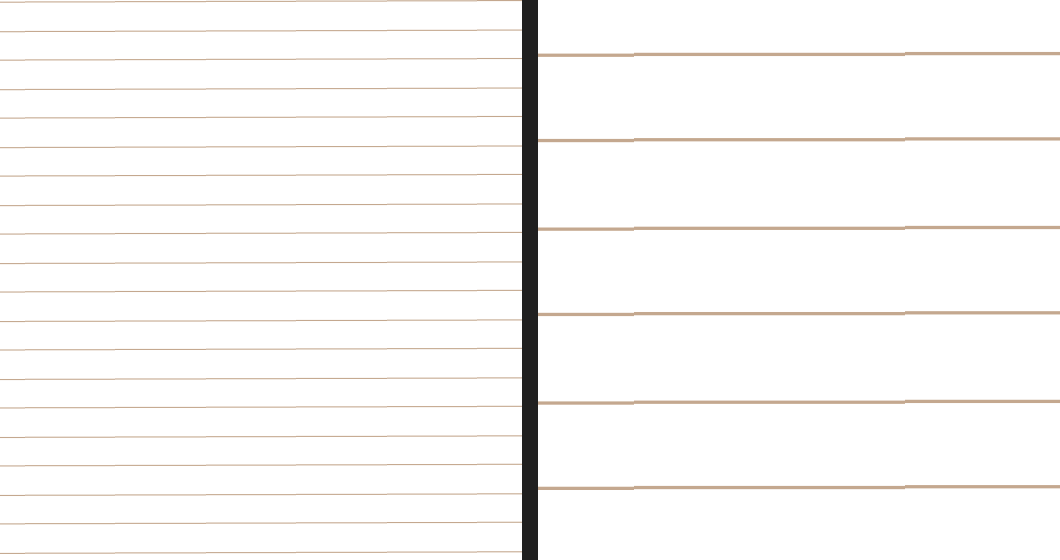
Left, the full canvas; right, a detail of the centre.
Reproduce this pattern procedurally as a Shadertoy shader.

```glsl
// Share of a sample of the given size covered by a line one unit thick
float lineCoverage(float dist, float sampleSize) {
    float overlap = 0.5 + 0.5 * sampleSize - abs(dist);
    return clamp(overlap / sampleSize, 0.0, min(1.0, 1.0 / sampleSize));
}

void mainImage(out vec4 fragColor, in vec2 fragCoord) {
    // Canvas is 512 units tall, measured downward from the top
    float unit = 512.0 / iResolution.y;
    vec2 p = vec2(fragCoord.x, iResolution.y - fragCoord.y) * unit;

    // Slight upward tilt, climbing in quarter-unit steps
    float rise = 0.25 * floor((p.x - 105.5) / 82.7);

    // Nearest rule, with its spacing snapped to whole units
    float row = round((p.y + rise - 1.5) / 26.5);
    float ruleY = 1.5 + floor(row * 26.5 + 0.5) - rise;

    // Tan ink on white paper
    float ink = lineCoverage(p.y - ruleY, unit);
    fragColor = vec4(mix(vec3(1.0), vec3(0.77, 0.66, 0.56), ink), 1.0);
}
```
